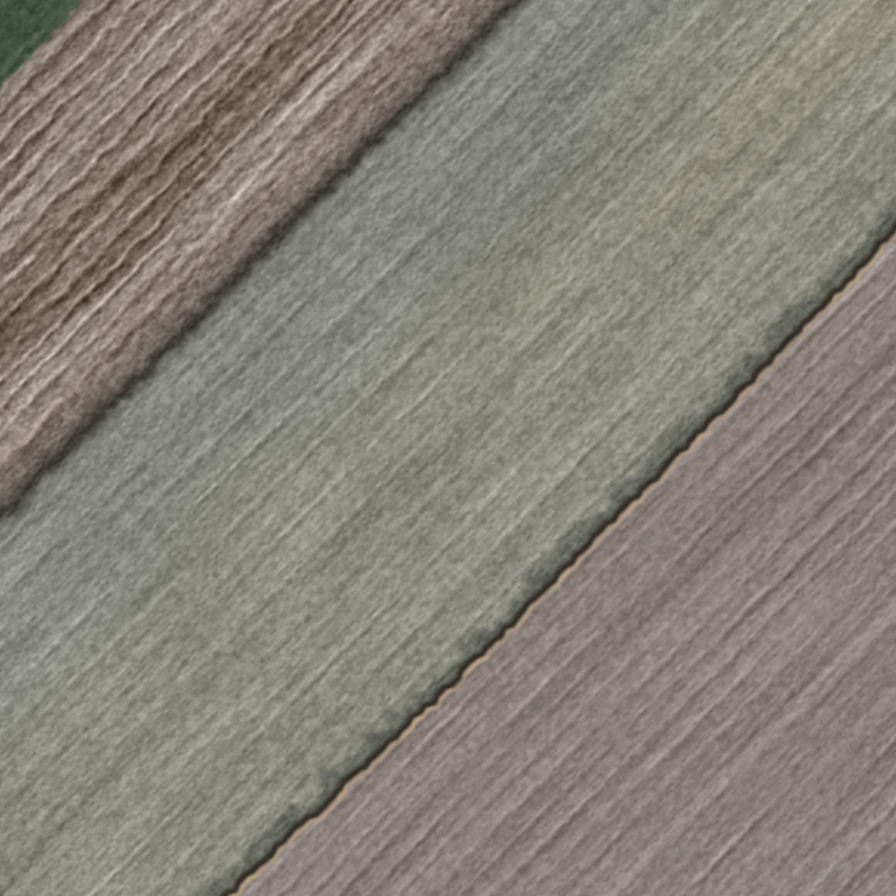
Give the GLSL for this texture, as a Shadertoy shader.

```glsl
// Aerial view of ploughed farmland: three diagonal fields and a green corner.
// Space is turned so x runs along the furrows and y across them; stretched
// value noise makes the furrows, and distances to wavy borders make the edges.

const vec3 OLIVE = vec3(0.545, 0.542, 0.490);
const vec3 SAGE  = vec3(0.525, 0.532, 0.500);
const vec3 STRAW = vec3(0.610, 0.585, 0.490);
const vec3 MAUVE = vec3(0.535, 0.500, 0.484);
const vec3 EARTH = vec3(0.515, 0.465, 0.422);
const vec3 UMBER = vec3(0.400, 0.345, 0.280);
const vec3 CHALK = vec3(0.670, 0.632, 0.590);
const vec3 CROP  = vec3(0.270, 0.330, 0.250);
const vec3 HEDGE = vec3(0.225, 0.215, 0.185);
const vec3 SAND  = vec3(0.720, 0.630, 0.520);

float hash(vec2 p) {
    return fract(sin(dot(p, vec2(127.1, 311.7))) * 43758.5453);
}

// Value noise centred on zero, from -1 to 1.
float noise(vec2 p) {
    vec2 i = floor(p), f = fract(p);
    f = f * f * (3.0 - 2.0 * f);
    float low = mix(hash(i), hash(i + vec2(1, 0)), f.x);
    float high = mix(hash(i + vec2(0, 1)), hash(i + vec2(1, 1)), f.x);
    return 2.0 * mix(low, high, f.y) - 1.0;
}

float fbm(vec2 p) {
    float sum = 0.0, gain = 0.55;
    for (int i = 0; i < 4; i++) {
        sum += gain * noise(p);
        p = p * 2.03 + 17.3;
        gain *= 0.55;
    }
    return sum;
}

// Soft stripe of half-width w around zero.
float band(float d, float w) {
    return exp(-d * d / (w * w));
}

// Long streaks: "rate" holds the frequency along and across the furrows.
float streaks(vec2 p, vec2 rate, float bend) {
    p.y += bend * noise(p * vec2(38.0, 18.0));
    return 0.6 * noise(p * rate) + 0.4 * noise(p * rate * vec2(1.7, 2.1) + 31.0);
}

// Side-lit ridges: difference of two nearby streak heights.
float ridges(vec2 p, vec2 rate, float bend) {
    float offset = 0.45 / rate.y;
    return streaks(p, rate, bend) - streaks(p + vec2(0.0, offset), rate, bend);
}

// Evenly spaced furrows, each a bright crest beside a narrow shadow.
float furrows(vec2 p, float spacing, float bend) {
    float y = p.y + bend * (noise(p * vec2(42.0, 30.0)) + 0.6 * noise(p * vec2(95.0, 50.0)));
    y += 0.25 * spacing * noise(vec2(p.x * 2.0, p.y * 14.0));
    float d = (fract(y / spacing) - 0.5) * spacing;
    float worn = 0.55 + 0.55 * noise(p * vec2(8.0, 0.6 / spacing));
    return worn * (band(d, 0.0028) - 0.9 * band(d + 0.0055, 0.0035));
}

vec3 middleField(vec2 p, float grain) {
    vec3 col = mix(OLIVE, SAGE, smoothstep(0.0, 0.24, p.y + 0.05 * noise(p * 6.0)));
    float warm = band(p.y - 0.03, 0.07) * smoothstep(0.55, 1.1, p.x);
    col = mix(col, STRAW, warm * (0.35 + 0.3 * noise(p * vec2(9.0, 60.0))));
    col += 0.045 * streaks(p, vec2(4.0, 40.0), 0.002);
    col += 0.050 * ridges(p, vec2(7.0, 78.0), 0.002);
    col += 0.035 * ridges(p, vec2(16.0, 135.0), 0.001);
    col += 0.030 * fbm(p * vec2(8.0, 15.0));
    col += 0.075 * furrows(p, 0.043, 0.0010);
    return col + 0.056 * grain;
}

vec3 lowerField(vec2 p, float grain) {
    vec3 col = MAUVE + 0.025 * fbm(p * vec2(5.0, 12.0));
    col += 0.025 * streaks(p, vec2(2.5, 34.0), 0.002);
    col += 0.045 * ridges(p, vec2(5.0, 75.0), 0.002);
    col += 0.035 * ridges(p, vec2(14.0, 130.0), 0.001);
    col += 0.085 * furrows(p + vec2(0.0, 0.007), 0.0245, 0.0014);
    col += 0.050 * band(p.y + 0.48, 0.010) - 0.030 * band(p.y + 0.277, 0.018);
    return col + 0.046 * grain;
}

vec3 upperField(vec2 p, float grain) {
    float tone = streaks(p, vec2(5.0, 48.0), 0.004);
    float pale = band(p.y - 0.375, 0.026) + 0.7 * band(p.y - 0.535, 0.035);
    float dark = band(p.y - 0.45, 0.045) * (1.1 - 0.6 * smoothstep(0.5, 1.0, p.x));
    vec3 col = mix(EARTH, UMBER, clamp(dark * (0.55 - 0.7 * tone), 0.0, 1.0));
    col = mix(col, CHALK, clamp(pale * (0.5 + 0.6 * tone), 0.0, 1.0));
    vec3 relief = vec3(0.050 * tone + 0.130 * ridges(p, vec2(8.0, 62.0), 0.004));
    relief += 0.070 * ridges(p, vec2(22.0, 115.0), 0.003);
    relief += 0.170 * furrows(p, 0.0235, 0.0026);
    // Smooth headland beside the hedge.
    float headland = 1.0 - smoothstep(0.318, 0.342, p.y);
    col = mix(col, vec3(0.480, 0.442, 0.418), 0.75 * headland);
    return col + relief * (1.0 - 0.7 * headland) + 0.075 * grain;
}

void mainImage(out vec4 fragColor, in vec2 fragCoord) {
    vec2 uv = fragCoord / iResolution.xy;
    vec2 p = vec2(uv.x + uv.y, uv.y - uv.x) * 0.70710678;
    float grain = noise(p * vec2(130.0, 270.0)) + 0.6 * noise(uv * 290.0);

    // Signed distances to the three borders, positive towards the upper left.
    float wobble = 0.0022 * noise(vec2(p.x * 34.0, 3.0)) + 0.0020 * noise(vec2(p.x * 105.0, 8.0));
    float hedge = p.y - 0.300 + wobble;
    float bow = 0.010 * (1.0 - pow((p.x - 0.70) / 0.53, 2.0));
    float ditch = p.y + 0.181 + bow + wobble;
    float corner = p.y - 0.636 + 2.0 * wobble;

    vec3 col = mix(lowerField(p, grain), middleField(p, grain), smoothstep(-0.0015, 0.0015, ditch));
    col = mix(col, upperField(p, grain), smoothstep(-0.003, 0.003, hedge));
    vec3 crop = CROP + 0.09 * ridges(p, vec2(6.0, 60.0), 0.003) + 0.04 * grain;
    col = mix(col, crop, smoothstep(-0.004, 0.004, corner));

    // Upper hedge: dark core with a softer shade to both sides.
    float thick = 0.0085 + 0.002 * noise(vec2(p.x * 45.0, 1.0));
    col *= 1.0 - 0.12 * band(hedge - 0.004, 0.018);
    col = mix(col, HEDGE + 0.05 * grain, 0.92 * band(hedge, thick));

    // Lower ditch: tufted verge, black shadow and a pale bank.
    float tuft = 0.030 + 0.010 * noise(vec2(p.x * 60.0, 5.0));
    float verge = smoothstep(-0.001, 0.002, ditch) * (1.0 - smoothstep(0.45 * tuft, tuft, ditch));
    col = mix(col, vec3(0.355, 0.365, 0.335) + 0.06 * grain, 0.75 * verge);
    col = mix(col, vec3(0.160, 0.140, 0.105), 0.85 * band(ditch - 0.003, 0.0045));
    float bank = 0.75 + 0.25 * noise(vec2(p.x * 60.0, 9.0));
    col = mix(col, SAND, bank * band(ditch + 0.0035, 0.0030));

    fragColor = vec4(clamp(col, 0.0, 1.0), 1.0);
}
```
